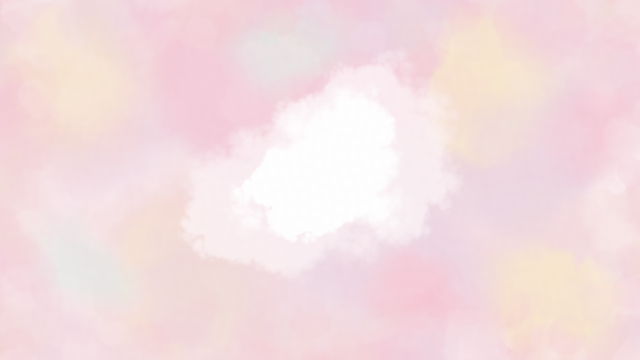
This background is drawn by a Shadertoy shader. Its source:

```glsl
// Pastel watercolour clouds: overlapping washes of pink, cream, lilac and mint
// around a bright white opening. Washes are discs scattered on jittered grids
// and rings; layered cellular noise and sines give them ragged, scalloped rims.

const vec3 BLUSH  = vec3(0.955, 0.865, 0.890);
const vec3 ROSE   = vec3(0.953, 0.780, 0.838);
const vec3 PEACH  = vec3(0.950, 0.850, 0.825);
const vec3 LILAC  = vec3(0.915, 0.840, 0.890);
const vec3 MILK   = vec3(0.980, 0.930, 0.940);
const vec3 CREAM  = vec3(0.972, 0.912, 0.800);
const vec3 MINT   = vec3(0.880, 0.915, 0.900);
const vec3 CORAL  = vec3(0.970, 0.755, 0.810);
const vec3 HALO   = vec3(0.985, 0.950, 0.960);
const vec3 WHITE  = vec3(0.997, 0.994, 0.994);

const vec2  RING_SIZE    = vec2(0.64, 0.37);  // radii of the accent ring
const vec2  OPENING      = vec2(0.03, 0.00);  // white patch, from the middle
const float RAGGEDNESS   = 0.100;
const float WARP         = 0.022;
const float COARSE_CELLS = 2.3;               // cells per canvas height
const float FINE_CELLS   = 5.5;
const float FLAKE_CELLS  = 11.0;
const float WEAVE        = 0.0012;            // faint paper grain

vec2 hash2(vec2 c) {
    vec3 q = fract(c.xyx * vec3(0.1031, 0.1030, 0.0973));
    q += dot(q, q.yzx + 33.33);
    return fract((q.xx + q.yz) * q.zy);
}

// Squared distance to the nearest cell point: round lobes with creases between.
float cellular(vec2 p) {
    vec2 cell = floor(p);
    float nearest = 2.0;
    for (int y = -1; y <= 1; y++)
    for (int x = -1; x <= 1; x++) {
        vec2 c = cell + vec2(x, y);
        vec2 d = c + hash2(c + 40.0) - p;
        nearest = min(nearest, dot(d, d));
    }
    return nearest;
}

float scallops(vec2 p) {
    float sum = 0.0, amp = 0.5, freq = 7.0;
    for (int i = 0; i < 4; i++) {
        sum += amp * (cellular(p * freq + float(i) * 9.0) - 0.25);
        amp *= 0.6;
        freq *= 2.1;
    }
    return sum;
}

vec2 sineWarp(vec2 p) {
    vec2 w = vec2(0.0);
    float amp = 1.0, freq = 6.0;
    for (int i = 0; i < 3; i++) {
        w += amp * sin(p.yx * freq + w.yx + vec2(1.3, 4.1) * float(i + 1));
        amp *= 0.55;
        freq *= 1.9;
    }
    return w * WARP;
}

// Coverage of a wash whose rim lies at distance zero.
float cover(float d, float softness) {
    return 1.0 - smoothstep(-softness, softness, d);
}

float disc(vec2 p, vec2 centre, vec2 radii) {
    return (length((p - centre) / radii) - 1.0) * min(radii.x, radii.y);
}

vec2 ring(float angle, float reach) {
    return RING_SIZE * reach * vec2(cos(angle), sin(angle));
}

vec3 pickTint(float h) {
    return h < 0.38 ? ROSE : h < 0.56 ? BLUSH : h < 0.72 ? PEACH : h < 0.84 ? LILAC : MILK;
}

// One layer of washes, one per grid cell, painted in a fixed order.
vec3 scatter(vec3 col, vec2 p, float cells, float rag, float strength) {
    vec2 g = p * cells + 20.0;
    vec2 cell = floor(g);
    for (int y = -1; y <= 1; y++)
    for (int x = -1; x <= 1; x++) {
        vec2 c = cell + vec2(x, y);
        vec2 place = hash2(c + cells), look = hash2(c + 57.0);
        float radius = mix(0.42, 0.70, look.x);
        float d = length(g - c - 0.2 - 0.6 * place) - radius + rag * cells;
        float a = cover(d, mix(0.025, 0.20, look.y));
        col = mix(col, pickTint(fract(look.x * 7.0 + place.y)), a * strength);
    }
    return col;
}

void mainImage(out vec4 fragColor, in vec2 fragCoord) {
    vec2 p = (fragCoord - 0.5 * iResolution.xy) / iResolution.y;
    vec2 q = p + sineWarp(p);
    float rag = RAGGEDNESS * scallops(p);
    float drift = 0.5 + 0.5 * sin(9.0 * p.x + 2.0 * sin(7.0 * p.y));
    float border = smoothstep(0.28, 0.52, max(abs(p.x) - 0.39, abs(p.y)));

    // Ground of pinks
    vec3 col = scatter(BLUSH, q, COARSE_CELLS, rag, 0.72);

    // Coloured accents around the opening, the left ones in a peach haze
    for (int i = 0; i < 4; i++) {
        float k = float(i), odd = mod(k, 2.0);
        float d = disc(q, ring(5.3 - 2.5 * k, 0.95), vec2(0.17, 0.15)) + rag;
        col = mix(col, LILAC, 0.50 * cover(d, 0.08));
        d = disc(q, ring(1.75 - 1.45 * k, 1.0 + 0.2 * odd), vec2(0.12, 0.10)) + rag;
        col = mix(col, i == 0 || i == 3 ? MINT : CORAL, 0.75 * cover(d, 0.06));
        d = disc(q, ring(0.75 - 1.5 * k, 1.0 + 0.35 * odd), vec2(0.17, 0.20 - 0.03 * odd)) + rag;
        col = mix(col, PEACH, (i > 1 ? 0.7 : 0.3) * cover(d - 0.07, 0.08));
        col = mix(col, CREAM, (i > 1 ? 0.7 : 0.9) * cover(d, mix(0.02, 0.07, drift)));
    }

    // Thin glazes with crisper rims, strongest towards the border
    col = scatter(col, q, FINE_CELLS, rag, mix(0.11, 0.42, border));
    col = scatter(col, q, FLAKE_CELLS, 0.5 * rag, mix(0.05, 0.24, border));

    // White opening: three merged lobes inside a milky halo
    float opening = 1.0;
    for (int i = 0; i < 3; i++) {
        float a = 1.2 + 2.3 * float(i);
        vec2 lobe = OPENING + 0.09 * vec2(cos(a), sin(a));
        opening = min(opening, disc(q, lobe, vec2(0.14, 0.125)));
    }
    float flare = 0.09 + 0.05 * sin(2.0 * atan(p.y, p.x - OPENING.x) + 0.6);
    col = mix(col, HALO, 0.80 * cover(opening - flare + 1.6 * rag, mix(0.05, 0.02, drift)));
    col = mix(col, WHITE, cover(opening + 1.5 * rag, mix(0.008, 0.045, drift)));

    // Faint woven paper grain
    col += WEAVE * (sin(p.x * 190.0 + 3.0 * sin(p.y * 23.0)) + sin(p.y * 170.0 + 3.0 * sin(p.x * 19.0)));
    fragColor = vec4(clamp(col, 0.0, 1.0), 1.0);
}
```
